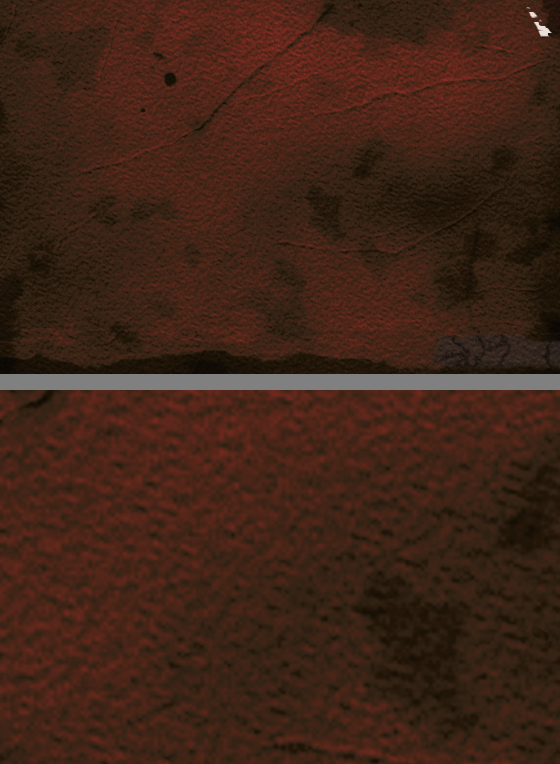
Top, the full canvas; bottom, a detail of the centre.
Give the GLSL for this texture, as a WebGL 1 fragment shader.

```glsl
precision highp float;
// Worn dark red leather: broad light and stains set one "redness" value,
// fine relief grain and creases modulate it, and a brown-to-red ramp colours it.
// Ragged peeling along the bottom and a torn corner finish the sheet.
uniform vec2 u_resolution;

float hash(vec2 p) {
  vec3 q = fract(p.xyx * vec3(0.1031, 0.1030, 0.0973));
  q += dot(q, q.yzx + 33.33);
  return fract((q.x + q.y) * q.z);
}

float noise(vec2 p) {
  vec2 i = floor(p), f = fract(p);
  f = f * f * (3.0 - 2.0 * f);
  return mix(mix(hash(i), hash(i + vec2(1, 0)), f.x),
             mix(hash(i + vec2(0, 1)), hash(i + vec2(1, 1)), f.x), f.y);
}

float fbm(vec2 p) {
  float sum = 0.0, amp = 0.5;
  for (int i = 0; i < 5; i++) {
    sum += amp * noise(p);
    p = mat2(1.6, 1.2, -1.2, 1.6) * p + 7.3;
    amp *= 0.5;
  }
  return sum;
}

float blob(vec2 p, vec2 centre, vec2 size) {
  vec2 d = (p - centre) / size;
  return exp(-dot(d, d));
}

// Offset from the nearest point of segment ab.
vec2 fromSegment(vec2 p, vec2 a, vec2 b) {
  vec2 ab = b - a;
  return p - a - ab * clamp(dot(p - a, ab) / dot(ab, ab), 0.0, 1.0);
}

// Lit on the upper side, shaded on the lower side.
float crease(vec2 p, vec2 a, vec2 b, float width) {
  vec2 d = fromSegment(p, a, b) / width;
  vec2 along = normalize(b - a);
  return dot(d, vec2(-along.y, along.x)) * exp(-dot(d, d));
}

float shadow(vec2 p, vec2 a, vec2 b, float width) {
  vec2 d = fromSegment(p, a, b) / width;
  return exp(-dot(d, d));
}

vec3 leather(float red) {
  float lift = smoothstep(0.13, 0.20, red);
  float green = 0.09 + 0.045 * lift + 0.10 * (red - 0.19);
  float blue = 0.04 + 0.038 * lift + 0.16 * (red - 0.19);
  return vec3(red, min(green, 0.68 * red), min(blue, 0.42 * red));
}

void main() {
  vec2 p = gl_FragCoord.xy / u_resolution.y;
  float right = u_resolution.x / u_resolution.y;
  vec2 wobble = vec2(fbm(p * 9.0), fbm(p * 9.0 + 40.0)) - 0.5;
  vec2 q = p + 0.05 * wobble;
  vec2 soft = p + 0.16 * wobble;

  // Broad light and shade
  float red = 0.213
    + 0.15 * blob(p, vec2(1.0, 0.82), vec2(0.5, 0.22))
    + 0.08 * blob(p, vec2(0.8, 0.5), vec2(0.5, 0.4))
    + 0.06 * blob(p, vec2(0.32, 0.85), vec2(0.35, 0.2))
    + 0.05 * blob(p, vec2(0.65, 0.2), vec2(0.5, 0.12))
    - 0.08 * blob(soft, vec2(1.1, 0.46), vec2(0.3, 0.16))
    - 0.04 * blob(p, vec2(0.0, 0.35), vec2(0.3, 0.45))
    - 0.05 * smoothstep(0.12, 0.0, right - soft.x);
  red += 0.20 * (fbm(p * 4.0 + 3.0) - 0.5);
  red -= 0.07 * smoothstep(0.54, 0.68, fbm(p * 9.0 + 17.0));
  float topStain = smoothstep(0.22, 0.17, abs(soft.x - 1.0)) * smoothstep(0.9, 0.94, soft.y);
  red = mix(red, 0.18, 0.8 * topStain);

  // Long folds
  float relief = crease(q, vec2(0.53, 0.65), vec2(0.87, 0.98), 0.006)
    + crease(q, vec2(0.23, 0.54), vec2(0.53, 0.65), 0.005)
    + crease(q, vec2(0.84, 0.70), vec2(1.46, 0.83), 0.005)
    + crease(q, vec2(0.76, 0.34), vec2(1.05, 0.32), 0.005)
    + crease(q, vec2(1.05, 0.32), vec2(1.35, 0.49), 0.005);
  red -= 0.08 * shadow(q, vec2(0.53, 0.65), vec2(0.87, 0.98), 0.011);
  red -= 0.04 * shadow(q, vec2(1.25, 0.14), vec2(1.28, 0.40), 0.008);

  // Scattered short creases, diagonal at left and flatter at right, and specks
  float specks = 0.0;
  for (int i = 0; i < 30; i++) {
    float k = float(i) * 3.7;
    vec2 c = vec2(right * pow(hash(vec2(k, 1.0)), 1.4), hash(vec2(k, 2.0)));
    float angle = mix(0.95, 0.1, smoothstep(0.3, 0.9, c.x)) + 0.5 * (hash(vec2(k, 3.0)) - 0.5);
    vec2 reach = (0.03 + 0.09 * hash(vec2(k, 4.0))) * vec2(cos(angle), sin(angle));
    relief += 0.8 * hash(vec2(k, 5.0)) * crease(q, c - reach, c + reach, 0.004);
    float radius = 0.002 + 0.004 * hash(vec2(k, 6.0));
    specks += 0.4 * smoothstep(radius + 0.003, radius, length(q - c.yx * vec2(right, 0.66)));
  }
  float wrinkle = 1.0 - abs(2.0 * noise(q * vec2(8.0, 48.0)) - 1.0);
  red += 0.10 * pow(wrinkle, 6.0) * exp(-pow((p.y - 0.1) / 0.05, 2.0));

  // Fine embossed grain
  vec2 g = mat2(0.94, 0.34, -0.34, 0.94) * p * vec2(125.0, 165.0);
  float grain = noise(g) - noise(g + vec2(0.4, -0.9));
  grain += 0.8 * (noise(p * 290.0 + 11.0) - 0.5);
  red *= 1.0 + 0.45 * grain + 0.7 * relief;

  // Ink spots
  float spots = smoothstep(0.021, 0.014, length(q - vec2(0.461, 0.773)))
    + 0.7 * smoothstep(0.018, 0.008, length((soft - vec2(0.453, 0.81)) * vec2(0.8, 1.2)))
    + smoothstep(0.007, 0.004, length(p - vec2(0.383, 0.705)));
  red *= 1.0 - 0.72 * clamp(spots + specks, 0.0, 1.0);

  // Peeled bottom edge with a bare grey patch at right
  float ragged = 0.035 + 0.16 * (fbm(vec2(p.x * 5.0, p.y * 7.0) + 60.0) - 0.5);
  red *= 1.0 - 0.5 * smoothstep(-0.004, 0.008, ragged - p.y);
  vec3 color = leather(max(red, 0.03));
  float bare = smoothstep(1.15, 1.18, q.x) * smoothstep(0.015, 0.03, q.y) * smoothstep(0.10, 0.085, q.y);
  float crack = smoothstep(0.0, 0.06, abs(fbm(p * 12.0 + 5.0) - 0.5));
  color = mix(color, vec3(0.20, 0.155, 0.135) * (0.5 + 0.5 * crack + 0.35 * grain), 0.8 * bare);

  // Torn corner: dark board with a white sliver
  vec2 corner = p - vec2(right, 1.0);
  float torn = smoothstep(-0.10, -0.08, corner.x + 0.2 * wobble.x) * smoothstep(-0.11, -0.09, corner.y);
  color = mix(color, vec3(0.13, 0.07, 0.04) * (1.0 + 0.4 * grain), 0.85 * torn);
  float along = clamp((-corner.y - 0.02) / 0.075, 0.0, 1.0);
  float sliver = abs(corner.x + 0.083 - 0.05 * along + 0.03 * wobble.y) - 0.004 - 0.014 * along;
  float white = smoothstep(0.003, -0.003, sliver) * smoothstep(0.018, 0.022, -corner.y)
    * smoothstep(0.100, 0.094, -corner.y) * smoothstep(0.3, 0.42, noise(p * vec2(40.0, 110.0)));
  gl_FragColor = vec4(mix(color, vec3(0.92, 0.88, 0.85), white), 1.0);
}
```
